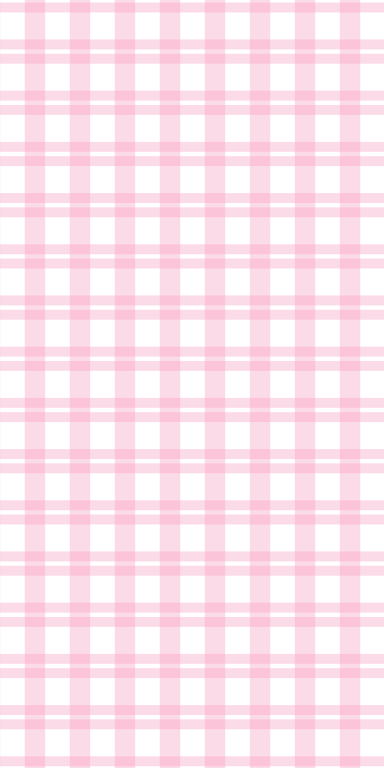
This pattern is drawn by a Shadertoy shader. Its source:

```glsl
// Pink plaid on white: wide single upright bands crossed by narrow paired bands.
// Each set is a repeated distance to a band edge, laid down as one translucent
// dye, so the crossings come out deeper.

#define UPRIGHT_PERIOD 0.1172   // fraction of canvas width
#define UPRIGHT_CENTRE 0.0911   // centre of the first upright band
#define UPRIGHT_WIDTH  0.0532
#define PAIR_COUNT     15.0     // paired bands down the canvas
#define PAIR_SHIFT    -0.0005   // fraction of canvas height
#define PAIR_OFFSET    0.0093   // pair middle to the centre of each band
#define PAIR_WIDTH     0.0130   // height of one band of the pair
#define DYE_COLOUR     vec3(0.972, 0.608, 0.748)
#define DYE_STRENGTH   0.357

// Signed distance from the middle of the nearest repeat
float repeatOffset(float position, float period) {
    return (fract(position / period + 0.5) - 0.5) * period;
}

// Coverage of a band, with its edge smoothed over one pixel
float bandCoverage(float distanceToCentre, float width, float pixel) {
    return clamp((0.5 * width - abs(distanceToCentre)) / pixel + 0.5, 0.0, 1.0);
}

// Lay translucent dye over the cloth
vec3 applyDye(vec3 cloth, float coverage) {
    return mix(cloth, DYE_COLOUR, DYE_STRENGTH * coverage);
}

void mainImage(out vec4 fragColor, in vec2 fragCoord) {
    vec2 uv = fragCoord / iResolution.xy;
    vec2 pixel = 1.0 / iResolution.xy;

    // Wide upright bands
    float across = repeatOffset(uv.x - UPRIGHT_CENTRE, UPRIGHT_PERIOD);
    float upright = bandCoverage(across, UPRIGHT_WIDTH, pixel.x);

    // Narrow level bands, mirrored about the middle of each pair
    float down = abs(repeatOffset(uv.y - PAIR_SHIFT, 1.0 / PAIR_COUNT));
    float level = bandCoverage(down - PAIR_OFFSET, PAIR_WIDTH, pixel.y);

    vec3 cloth = applyDye(applyDye(vec3(1.0), upright), level);
    fragColor = vec4(cloth, 1.0);
}
```
